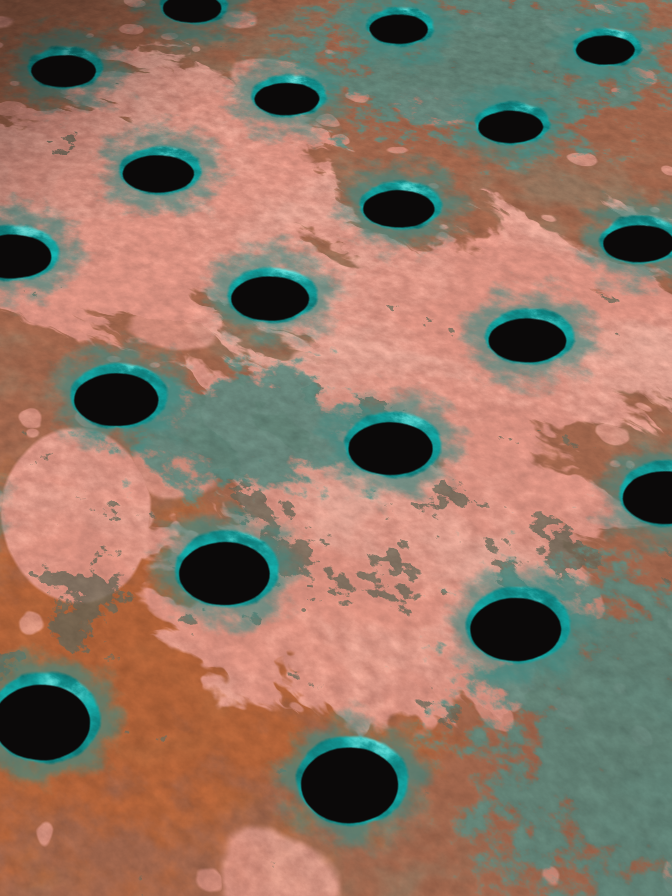
Write a WebGL 1 fragment shader that draws this texture.

```glsl
precision highp float;
uniform vec2 u_resolution;

const vec3 COPPER = vec3(0.63, 0.40, 0.30);
const vec3 TAN = vec3(0.57, 0.45, 0.36);
const vec3 PINK = vec3(0.87, 0.58, 0.52);
const vec3 PALE = vec3(0.90, 0.66, 0.60);
const vec3 ORANGE = vec3(0.70, 0.37, 0.19);
const vec3 CRUST = vec3(0.40, 0.39, 0.33);
const vec3 VERDIGRIS = vec3(0.34, 0.51, 0.47);
const vec3 RIM = vec3(0.07, 0.58, 0.57);
const vec3 GLINT = vec3(0.45, 0.90, 0.88);
const vec3 HOLE = vec3(0.045, 0.035, 0.035);

const float ASPECT = 0.75;
const float MID_X = 0.445;      // x of the middle column
const float FIRST_ROW = 0.0326;
const float ROW_STEP = 0.0856;
const float FORESHORTEN = 0.0628;
const float RIM_WIDTH = 0.13;   // relative to the hole radius
const vec2 RIM_SHIFT = vec2(0.06, -0.10);

vec2 hash2(vec2 p) {
  p = vec2(dot(p, vec2(127.1, 311.7)), dot(p, vec2(269.5, 183.3)));
  return fract(sin(p) * 43758.547);
}

float gradientNoise(vec2 p) {
  vec2 i = floor(p), f = fract(p);
  vec2 u = f * f * f * (f * (f * 6.0 - 15.0) + 10.0);
  vec2 o = vec2(1.0, 0.0);
  float a = dot(hash2(i) * 2.0 - 1.0, f);
  float b = dot(hash2(i + o.xy) * 2.0 - 1.0, f - o.xy);
  float c = dot(hash2(i + o.yx) * 2.0 - 1.0, f - o.yx);
  float d = dot(hash2(i + o.xx) * 2.0 - 1.0, f - o.xx);
  return mix(mix(a, b, u.x), mix(c, d, u.x), u.y);
}

float fbm(vec2 p) {
  float sum = 0.0, amp = 0.8;
  for (int k = 0; k < 5; k++) {
    sum += amp * gradientNoise(p);
    p = mat2(1.6, 1.2, -1.2, 1.6) * p + 3.7;
    amp *= 0.55;
  }
  return sum;
}

float rowSpacing(float row) { return 0.2305 + 0.0189 * row; }
float rowTilt(float row) { return 0.0234 + 0.0078 * row; }

// Canvas position to flat sheet coordinates
vec2 sheetCoords(vec2 p) {
  float row = (p.y - FIRST_ROW) / (ROW_STEP + FORESHORTEN * p.y);
  float u = (p.x - MID_X) / rowSpacing(row);
  float y = p.y - rowTilt(row) * u;
  return vec2(u, 0.8 * (y - FIRST_ROW) / (ROW_STEP + FORESHORTEN * y));
}

float ellipseDist(vec2 p, vec2 r) {
  float k = length(p / r);
  return k * (k - 1.0) / max(length(p / (r * r)), 0.0001);
}

// 1 at the centre, 0 at the border, negative outside
float stain(vec2 p, vec2 c, vec2 r) { return max(1.0 - length((p - c) / r), -1.0); }

// Scattered round drops, few per cell
float drops(vec2 q, float density) {
  float cover = 0.0;
  for (int j = -1; j <= 1; j++)
    for (int i = -1; i <= 1; i++) {
      vec2 cell = floor(q) + vec2(float(i), float(j));
      vec2 h = hash2(cell + 17.0);
      float radius = 0.10 + 0.30 * h.x * h.x;
      float d = length(q - cell - hash2(cell)) - radius;
      cover = max(cover, smoothstep(0.03, -0.03, d) * step(h.y, density));
    }
  return cover;
}

vec3 patina(vec2 p, vec2 q) {
  vec2 warp = vec2(fbm(q * 1.5), fbm(q * 1.5 + 9.0));
  float broad = fbm(q * 1.3 + 0.6 * warp);
  float fine = fbm(q * 6.0 + 4.0);
  float grain = fbm(q * 17.0);
  float flow = fbm(mat2(0.8, -1.7, 0.5, 2.6) * q + warp);

  // Bare metal
  vec3 col = mix(COPPER, TAN, smoothstep(-0.1, 0.5, broad + 0.4 * fine));
  float rust = stain(p, vec2(0.13, 0.76), vec2(0.42, 0.22));
  col = mix(col, ORANGE, 0.75 * smoothstep(-0.15, 0.6, rust + 0.8 * fine));

  // Pink film: washes, streaks, drops
  float wash = max(stain(p, vec2(0.42, 0.64), vec2(0.30, 0.16)),
                   stain(p, vec2(0.16, 0.23), vec2(0.27, 0.16)));
  wash = max(wash, stain(p, vec2(0.52, 0.38), vec2(0.42, 0.20)) - 0.22);
  float film = smoothstep(0.08, 0.17, wash + 0.75 * flow + 0.12 * fine);
  float disc = stain(p + 0.008 * warp, vec2(0.085, 0.575), vec2(0.083, 0.098));
  film = max(film, smoothstep(-0.02, 0.03, disc));
  vec2 wobble = q + 0.10 * warp;
  film = max(film, 0.85 * drops(wobble * 1.8, 0.42));
  film = max(film, 0.80 * drops(wobble * 5.0 + 5.0, 0.28));
  vec3 filmColor = mix(PINK, PALE, smoothstep(-0.2, 0.4, broad + 0.3 * grain));
  col = mix(col, filmColor, 0.92 * film);

  // Flaked crust and verdigris
  float belt = stain(p, vec2(0.34, 0.62), vec2(0.45, 0.12));
  float flakes = fbm(q * 3.2 + 21.0) + 0.35 * grain + 0.2 * belt;
  col = mix(col, CRUST, 0.8 * smoothstep(0.24, 0.31, flakes));
  float green = max(stain(p, vec2(0.55, 0.07), vec2(0.25, 0.12)),
                    stain(p, vec2(0.27, 0.48), vec2(0.17, 0.085)));
  green = max(green, stain(p, vec2(0.72, 0.83), vec2(0.25, 0.25)));
  green += 0.7 * fine + 0.4 * grain + 0.3 * broad;
  col = mix(col, VERDIGRIS, 0.88 * smoothstep(0.12, 0.42, green));
  return col * (1.0 + 0.16 * grain + 0.08 * fine);
}

void main() {
  vec2 p = gl_FragCoord.xy / u_resolution * vec2(ASPECT, 1.0);
  p.y = 1.0 - p.y;
  float soft = 1.2 / u_resolution.y;
  vec2 q = sheetCoords(p);
  float rough = fbm(q * 9.0);

  // Staggered rows of holes, growing towards the viewer
  float holeDist = 1.0, rimDist = 1.0, shine = 0.0;
  for (int j = 0; j < 7; j++)
    for (int i = 0; i < 3; i++) {
      float row = float(j);
      float column = float(i) - 1.0 - 0.5 * mod(row, 2.0);
      if (row + float(i) > 7.5) continue;
      vec2 c = vec2(MID_X - 0.0228 * max(row - 3.6, 0.0) + column * rowSpacing(row),
                    (FIRST_ROW + ROW_STEP * row) / (1.0 - FORESHORTEN * row)
                    + column * rowTilt(row));
      vec2 r = vec2(0.0326 + 0.0036 * row, 0.0163 + 0.0012 * row + 0.00052 * row * row);
      vec2 e = p - c;
      float d = ellipseDist(e, r);
      if (d < holeDist) {
        holeDist = d;
        rimDist = ellipseDist(e - RIM_SHIFT * r.x, r + RIM_WIDTH * r.x);
        shine = smoothstep(0.75, 1.0, dot(e / max(length(e), 0.0001), vec2(0.5, -0.86)));
      }
    }

  vec3 col = patina(p, q);
  float halo = smoothstep(0.035, 0.0, rimDist + 0.035 * rough);
  col = mix(col, mix(VERDIGRIS, RIM, 0.35), 0.65 * halo);
  vec3 rim = mix(RIM * (1.0 + 0.5 * rough), GLINT, shine * smoothstep(-0.2, 0.5, rough));
  col = mix(col, rim, smoothstep(soft + 0.002, -soft, rimDist + 0.004 * rough));

  // Dim far left corner
  col *= mix(0.62, 1.0, smoothstep(0.0, 0.38, p.x * 0.8 + p.y));
  col = mix(col, HOLE, smoothstep(soft, -soft, holeDist + 0.001 * rough));
  gl_FragColor = vec4(col, 1.0);
}
```
